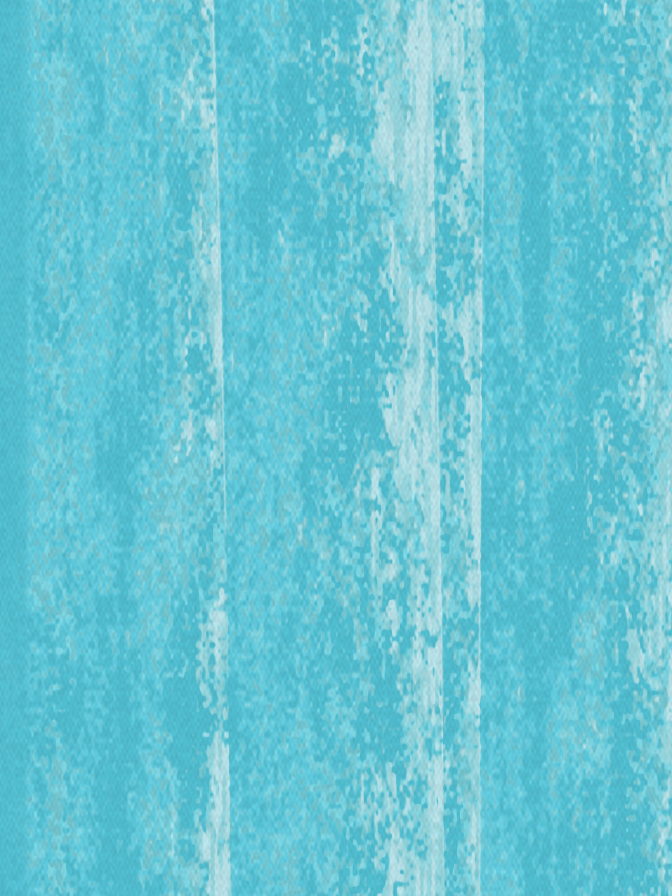
This texture is drawn by a WebGL 2 fragment shader. Its source:

```glsl
#version 300 es
precision highp float;
// Turquoise knitted cloth with worn, pale vertical bands.
// Each band fades in from the left and stops at a crisp fold on its right;
// stretched noise frays it into stitch-sized specks, and fine knit covers all.

uniform vec2 u_resolution;
out vec4 fragColor;

const vec3 DEEP  = vec3(0.31, 0.73, 0.80);
const vec3 MID   = vec3(0.38, 0.785, 0.855);
const vec3 DULL  = vec3(0.44, 0.76, 0.80);
const vec3 LIGHT = vec3(0.48, 0.82, 0.87);
const vec3 PALE  = vec3(0.57, 0.82, 0.85);
const vec3 WHITE = vec3(0.71, 0.87, 0.895);

// Per band: fold position at the bottom, lean, reach to the left, strength.
const int BANDS = 4;
const vec4 BAND[BANDS] = vec4[BANDS](
    vec4(0.260, -0.020, 0.065, 0.88),
    vec4(0.497, -0.016, 0.120, 0.86),
    vec4(0.536,  0.004, 0.100, 0.78),
    vec4(0.775,  0.000, 0.100, 0.88));

const float FOLD_SOFTNESS = 0.0018;
const float HAIR_WIDTH = 0.0030;
const float HAIR_STRENGTH = 0.75;
const float PALE_LEVEL = 0.61;
const float LIGHT_LEVEL = 0.34;
const vec2 FLAKE_SCALE = vec2(62.0, 17.0);
const vec2 PATCH_SCALE = vec2(30.0, 5.0);
const vec2 SPECK_SCALE = vec2(250.0, 150.0);
const vec2 STITCHES = vec2(190.0, 170.0);
const float STITCH_DEPTH = 0.022;
const float GRAIN = 0.07;

float hash(vec2 p) {
    return fract(sin(dot(p, vec2(127.1, 311.7))) * 43758.5453);
}

float noise(vec2 p) {
    vec2 i = floor(p), f = fract(p);
    f = f * f * (3.0 - 2.0 * f);
    return mix(mix(hash(i), hash(i + vec2(1, 0)), f.x),
               mix(hash(i + vec2(0, 1)), hash(i + vec2(1, 1)), f.x), f.y);
}

// Fractal noise with its contrast raised to fill the range around 0.5.
float fractal(vec2 p) {
    float sum = 0.0, amp = 0.5;
    for (int i = 0; i < 4; i++) {
        sum += amp * noise(p);
        p = p * 2.03 + vec2(17.3, 9.1);
        amp *= 0.62;
    }
    return 0.5 + (sum / 1.121 - 0.5) * 1.9;
}

// Knitted rows, every other one shifted by half a stitch.
float stitch(vec2 p) {
    vec2 q = p * STITCHES;
    q.x += 0.5 * mod(floor(q.y), 2.0);
    return cos(6.2832 * q.x) * sin(3.1416 * fract(q.y));
}

void main() {
    vec2 p = gl_FragCoord.xy / u_resolution.y;

    // Worn bands and the bright hairlines along their folds
    float wear = 0.0, hair = 0.0;
    for (int i = 0; i < BANDS; i++) {
        float id = float(i) * 7.0 + 3.0;
        float wobble = 0.004 * (noise(vec2(p.y * 3.0, id)) - 0.5);
        float d = BAND[i].x + BAND[i].y * p.y + wobble - p.x;
        float inside = smoothstep(-FOLD_SOFTNESS, FOLD_SOFTNESS, d);
        float along = 0.70 + 0.46 * noise(vec2(p.y * 4.5, id + 2.0));
        wear = max(wear, BAND[i].w * along * inside * exp(-max(d, 0.0) / BAND[i].z));
        float broken = smoothstep(0.3, 0.6, noise(vec2(p.y * 11.0, id + 4.0)));
        hair = max(hair, broken * inside * (1.0 - smoothstep(0.3, 1.0, d / HAIR_WIDTH)));
    }

    // Faint worn strips at the left and beyond the third fold
    float leftStrip = exp(-pow((p.x - 0.065) / 0.025, 2.0));
    float rightStrip = exp(-pow((p.x - 0.57) / 0.035, 2.0)) * (0.3 + 0.7 * p.y);
    float speckled = max(wear, 0.32 * max(leftStrip, rightStrip));

    // Noise layers, centred on zero
    float flake = fractal(p * FLAKE_SCALE) - 0.5;
    float mottle = fractal(p * PATCH_SCALE + 31.0) - 0.5;
    float speck = noise(p * SPECK_SCALE) - 0.5;
    float thread = noise(p * vec2(240.0, 18.0) + 5.0);

    // Blue ground, then light specks, then pale flakes
    float ground = mottle * 0.6 + flake * 0.35 + 0.55 * speck;
    vec3 color = mix(DEEP, MID, smoothstep(-0.22, 0.10, ground));
    float light = speckled * 0.95 + 0.45 * mottle + 0.75 * speck + 0.35 * flake - LIGHT_LEVEL;
    vec3 speckColor = mix(DULL, LIGHT, smoothstep(0.35, 0.65, noise(p * vec2(210.0, 110.0) + 11.0)));
    color = mix(color, speckColor, smoothstep(-0.13, 0.13, light));
    float pale = wear + 0.62 * flake + 0.42 * speck - PALE_LEVEL;
    vec3 paleColor = mix(PALE, WHITE, smoothstep(0.4, 0.95, thread + 0.7 * pale));
    color = mix(color, paleColor, smoothstep(-0.10, 0.12, pale));
    color = mix(color, WHITE, HAIR_STRENGTH * hair);

    // Shaded left border
    color = mix(color, DEEP, 0.75 * (1.0 - smoothstep(0.024, 0.036, p.x)));

    // Stitches and fibre grain
    float fibre = noise(p * vec2(330.0, 260.0) + 3.0) - 0.5;
    color *= 1.0 + STITCH_DEPTH * stitch(p) + GRAIN * fibre;
    fragColor = vec4(color, 1.0);
}
```
